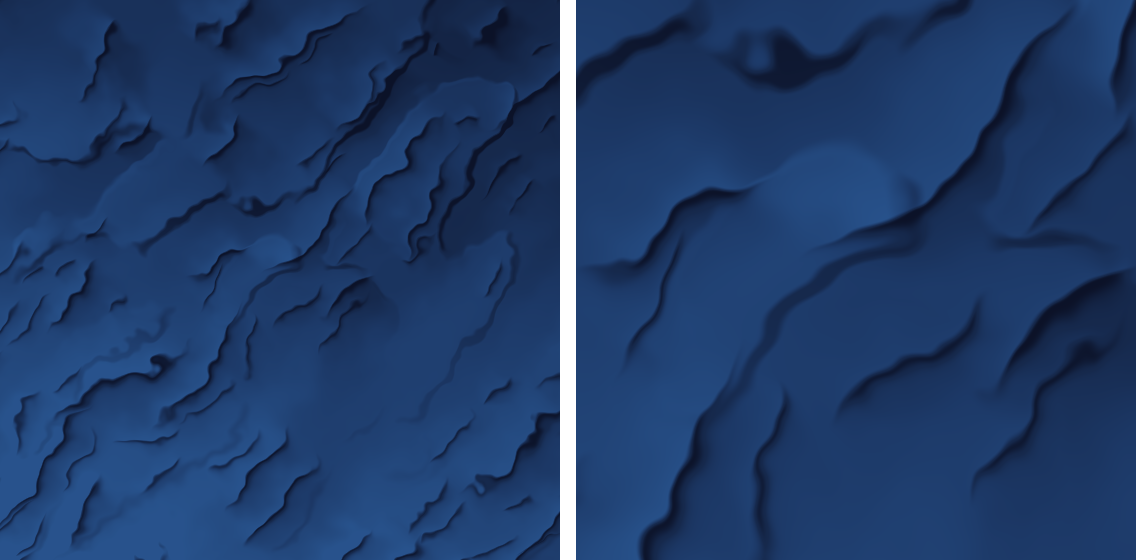
Left, the full canvas; right, a detail of the centre.
This texture is drawn by a WebGL 1 fragment shader. Its source:

```glsl
precision highp float;
// Deep blue sea floor: slanting scarps with sharp shadows on soft shaded relief.
uniform vec2 u_resolution;

#define SLANT 0.85          // direction of the scarps, radians
#define WARP 0.036          // large bends of the scarps
#define CRINKLE 0.014       // small kinks of the scarps
#define DENSITY 0.92        // share of cells holding a scarp
#define LINE_WIDTH 0.0105   // width of the dark scarp face
#define LEDGE_WIDTH 0.042   // reach of light and shade beside a scarp
#define LINE_DEPTH 0.62     // darkness of the scarp face
#define SHADE_DEPTH 0.30    // darkness of the soft shade
#define LEDGE_LIGHT 0.068   // brightness of the lit ledge
#define SWELL 0.055         // strength of the broad relief
#define CONTRAST 1.5        // spread of the depth tones
#define BANK_LIGHT 0.050    // brightness of the raised banks

float hash(vec2 p) {
  vec3 q = fract(vec3(p.xyx) * 0.1031);
  q += dot(q, q.yzx + 33.33);
  return fract((q.x + q.y) * q.z);
}

float noise(vec2 p) {
  vec2 i = floor(p), f = fract(p);
  f = f * f * f * (f * (f * 6.0 - 15.0) + 10.0);
  vec2 e = vec2(1.0, 0.0);
  return mix(mix(hash(i), hash(i + e), f.x),
             mix(hash(i + e.yx), hash(i + e.xx), f.x), f.y);
}

vec2 noise2(vec2 p) {
  return vec2(noise(p), noise(p + 57.3)) - 0.5;
}

// Scattered scarps; x: lit ledge, y: dark face, z: soft shade.
// q.x runs along the scarps, q.y across them, away from the light.
vec3 scarps(vec2 q, float size, float density, float seed) {
  vec2 cell = vec2(0.30, 0.125) * size;
  vec2 home = floor(q / cell);
  vec3 relief = vec3(0.0);
  for (int j = -1; j <= 1; j++) {
    for (int i = -1; i <= 1; i++) {
      vec2 id = home + vec2(float(i), float(j));
      vec2 key = id + seed;
      vec2 jitter = vec2(hash(key + 3.1), hash(key + 7.7));
      vec2 d = q - (id + 0.2 + 0.6 * jitter) * cell;
      float reach = mix(0.06, 0.18, hash(key + 11.9)) * size;
      float along = d.x / reach;
      float tilt = 0.5 * (hash(key + 17.3) - 0.5);
      float across = d.y - tilt * d.x;
      float patchy = noise(id * 0.45 + seed);
      float present = step(hash(key + 23.5), density * smoothstep(0.1, 0.6, patchy));
      float taper = present * smoothstep(1.0, 0.45, abs(along));
      float ledge = LEDGE_WIDTH * size;
      float window = smoothstep(0.11, 0.05, abs(across) / size);
      float below = smoothstep(-0.003, 0.003, across);
      float width = LINE_WIDTH * mix(0.5, 1.0, taper) * sqrt(size);
      float face = below * exp(-pow(max(across, 0.0) / width, 2.0));
      float shade = below * exp(-max(across, 0.0) / ledge);
      float lit = (1.0 - below) * exp(min(across, 0.0) / ledge);
      relief = max(relief, taper * window * vec3(lit, face, shade));
    }
  }
  return relief;
}

// Flat raised banks with clear edges.
float bank(vec2 q) {
  float height = noise(q * vec2(4.5, 9.0) + 71.0) + 0.3 * noise(q * vec2(11.0, 22.0));
  return smoothstep(0.70, 0.78, height);
}

// Depth tone to water colour.
vec3 seaColour(float tone) {
  vec3 abyss = vec3(0.045, 0.070, 0.155);
  vec3 deep = vec3(0.085, 0.160, 0.300);
  vec3 middle = vec3(0.110, 0.220, 0.400);
  vec3 shoal = vec3(0.150, 0.310, 0.530);
  vec3 colour = mix(abyss, deep, smoothstep(0.06, 0.16, tone));
  colour = mix(colour, middle, clamp((tone - 0.16) / 0.06, 0.0, 1.0));
  return mix(colour, shoal, clamp((tone - 0.22) / 0.09, 0.0, 1.15));
}

void main() {
  vec2 uv = gl_FragCoord.xy / u_resolution;
  vec2 p = gl_FragCoord.xy / min(u_resolution.x, u_resolution.y);

  // Bend the plane, then turn it along the scarps.
  vec2 bent = p + WARP * 2.0 * noise2(p * 6.0 + 4.0)
                + CRINKLE * 2.0 * noise2(p * 24.0)
                + CRINKLE * 0.7 * noise2(p * 58.0);
  vec2 axis = vec2(cos(SLANT), sin(SLANT));
  vec2 across = vec2(axis.y, -axis.x);
  vec2 q = vec2(dot(bent, axis), dot(bent, across));

  // Broad depth: shallow at the lower left, deep at the top.
  float tone = 0.312 - 0.150 * uv.y - 0.070 * uv.x + 0.050 * uv.x * uv.y;
  float swell = noise(q * vec2(2.2, 6.0) + 9.0) - 0.5;
  float ripple = noise(q * vec2(5.0, 17.0) + 31.0) - 0.5;
  tone += SWELL * swell + 0.35 * SWELL * ripple;
  tone = 0.218 + CONTRAST * (tone - 0.218);
  tone = max(tone, mix(0.150, tone, 0.3));

  // Banks over the deep part, dark on the side away from the light.
  float top = smoothstep(0.30, 0.70, uv.y);
  float raised = bank(q);
  float edge = bank(q - vec2(0.0, 0.012)) - raised;
  tone += BANK_LIGHT * top * (raised + 0.3 * max(-edge, 0.0));
  tone *= 1.0 - 0.55 * mix(0.25, 1.0, top) * max(edge, 0.0);

  // Long scarps, with short ones between them.
  vec3 relief = scarps(q, 1.0, DENSITY, 40.0);
  vec3 minor = scarps(q + 0.37, 0.42, DENSITY * 0.45, 90.0);
  relief = max(relief, minor * vec3(0.5, 0.9, 0.7));
  tone += LEDGE_LIGHT * relief.x * mix(0.6, 1.1, uv.y);
  tone *= (1.0 - SHADE_DEPTH * relief.z) * (1.0 - LINE_DEPTH * relief.y);

  gl_FragColor = vec4(seaColour(tone), 1.0);
}
```
